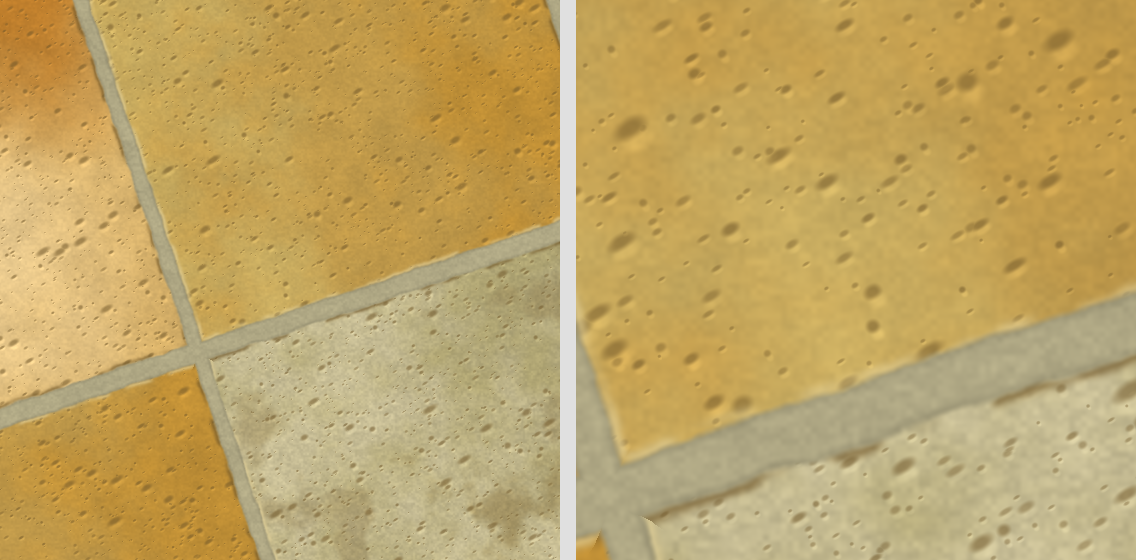
Left: the whole. Right: its middle third, enlarged.
Reproduce this texture procedurally as a three.js fragment shader.

```glsl
// Worn stone floor: large square tiles on a tilted grid, split by pale grout.
// Each cell picks an ochre, peach or grey stone; layered value noise adds
// clouding and grain, and hashed ellipses add slanted pits with lit flanks.
varying vec2 vUv;

const vec2 JUNCTION = vec2(0.354, 0.371);    // where four tiles meet
const vec2 ALONG = vec2(0.9483, 0.3173);     // direction of the tile rows
const vec2 PIT_DIR = vec2(0.848, 0.530);     // slant of the pits
const float PITCH = 0.80;                    // tile spacing
const vec2 GROUT_HALF = vec2(0.0135, 0.0180);
const float EDGE_SOFT = 0.0028;
const float EDGE_WOBBLE = 0.007;
const vec2 STAIN_CENTRE = vec2(0.91, 0.09);

const vec3 OLIVE = vec3(0.79, 0.68, 0.38);
const vec3 OCHRE = vec3(0.75, 0.60, 0.29);
const vec3 AMBER = vec3(0.75, 0.56, 0.21);
const vec3 PEACH = vec3(0.84, 0.69, 0.41);
const vec3 GLOW = vec3(0.93, 0.81, 0.58);
const vec3 RUST = vec3(0.74, 0.49, 0.17);
const vec3 GREY_LIGHT = vec3(0.80, 0.76, 0.60);
const vec3 GREY_DARK = vec3(0.67, 0.63, 0.44);
const vec3 STAIN = vec3(0.58, 0.51, 0.33);
const vec3 GROUT = vec3(0.69, 0.66, 0.52);
const vec3 SHADOW = vec3(0.44, 0.34, 0.16);
const vec3 RIM = vec3(0.88, 0.81, 0.59);

float hash(vec2 p) {
  vec3 q = fract(p.xyx * 0.1031);
  q += dot(q, q.yzx + 33.33);
  return fract((q.x + q.y) * q.z);
}

float noise(vec2 p) {
  vec2 i = floor(p), f = fract(p);
  f = f * f * (3.0 - 2.0 * f);
  return mix(mix(hash(i), hash(i + vec2(1.0, 0.0)), f.x),
             mix(hash(i + vec2(0.0, 1.0)), hash(i + 1.0), f.x), f.y);
}

float fbm(vec2 p) {
  float sum = 0.0, amp = 0.533;
  for (int k = 0; k < 4; k++) {
    sum += amp * noise(p);
    p = mat2(1.6, 1.2, -1.2, 1.6) * p + 17.3;
    amp *= 0.5;
  }
  return sum;
}

// Scattered pits: x is the dark hollow, y the lit flank beside it.
vec2 pits(vec2 p, float scale, float density) {
  vec2 g = vec2(dot(p, PIT_DIR), dot(p, vec2(-PIT_DIR.y, PIT_DIR.x))) * scale;
  vec2 mark = vec2(0.0);
  for (int y = -1; y <= 1; y++) {
    for (int x = -1; x <= 1; x++) {
      vec2 id = floor(g) + vec2(float(x), float(y));
      float present = step(hash(id + 71.0), density * 2.0 * noise(id * 0.21));
      vec2 centre = id + vec2(hash(id + 5.0), hash(id + 29.0));
      float size = mix(0.10, 0.30, pow(hash(id + 47.0), 2.0));
      vec2 stretch = vec2(size * mix(1.0, 2.6, hash(id + 13.0)), size);
      float hollow = length((g - centre) / stretch);
      float flank = length((g - centre + vec2(0.0, size * 1.3)) / stretch);
      mark = max(mark, present * (1.0 - smoothstep(0.35, 1.25, vec2(hollow, flank))));
    }
  }
  return mark;
}

void main() {
  // Tilted grid with slightly ragged joints
  vec2 p = vUv - JUNCTION;
  vec2 q = vec2(dot(p, ALONG), dot(p, vec2(-ALONG.y, ALONG.x)));
  vec2 ragged = vec2(fbm(vUv * 38.0), fbm(vUv * 38.0 + 50.0)) - 0.5;
  q += EDGE_WOBBLE * ragged;
  vec2 cell = floor(q / PITCH), local = fract(q / PITCH);
  vec2 offset = q - PITCH * floor(q / PITCH + 0.5);
  vec2 seam = abs(offset) - GROUT_HALF;
  float edge = min(seam.x, seam.y);
  vec2 odd = mod(cell, 2.0);

  float cloud = fbm(vUv * 6.0 + 3.0) - 0.5;
  float mottle = fbm(vUv * 22.0 + 9.0) - 0.5;

  // Stone colours
  float warmth = local.x + 0.9 * cloud + 0.3 * mottle;
  vec3 ochre = mix(OLIVE, OCHRE, smoothstep(-0.05, 0.40, warmth));
  ochre = mix(ochre, AMBER, smoothstep(0.45, 1.05, warmth));

  float glow = 1.0 - smoothstep(0.05, 0.48, length(local - vec2(0.62, 0.34)) + 0.3 * cloud);
  vec3 peach = mix(PEACH, GLOW, 0.85 * glow);
  peach = mix(peach, RUST, smoothstep(0.48, 0.98, local.y + 0.4 * cloud));

  float age = 0.30 + 1.6 * cloud + 1.1 * mottle + 0.5 * smoothstep(0.45, 0.95, local.x);
  vec3 grey = mix(GREY_LIGHT, GREY_DARK, clamp(age, 0.0, 1.0));
  float reach = length((vUv - STAIN_CENTRE) * vec2(1.0, 1.5));
  float stain = smoothstep(0.0, 0.22, 0.12 - reach + 0.5 * mottle + 0.3 * cloud);
  float spots = smoothstep(0.60, 0.78, fbm(vUv * 11.0 + 31.0));
  grey = mix(grey, STAIN, max(0.70 * stain, 0.45 * spots));

  float isGrey = odd.y * (1.0 - odd.x);
  vec3 color = mix(ochre, peach, odd.x * (1.0 - odd.y));
  color = mix(color, grey, isGrey);

  // Surface grain and pits
  float grain = noise(vUv * vec2(130.0, 190.0)) + noise(vUv * 280.0) - 1.0;
  color *= 1.0 + 0.14 * mottle + (0.05 + 0.03 * isGrey) * grain;
  vec2 wear = max(pits(vUv, 46.0, 0.20), 0.75 * pits(vUv + 2.7, 95.0, 0.26));
  color = mix(color, color * 1.15 + 0.02, 0.55 * wear.y);
  color = mix(color, SHADOW, 0.52 * wear.x);

  // Chipped tile rims: one side catches light, the other falls in shadow
  float lit = seam.x < seam.y ? sign(offset.x) : sign(offset.y) * sign(q.x);
  float rim = exp(-pow((edge - 0.002) / 0.004, 2.0)) * smoothstep(0.25, 0.65, noise(vUv * 42.0));
  color = mix(color, lit > 0.0 ? RIM : SHADOW, 0.60 * rim);

  // Grout, sandy and a little darker towards its sides
  vec3 grout = GROUT * (1.0 + 0.10 * mottle + 0.06 * grain);
  grout *= 1.0 - 0.10 * smoothstep(-0.007, 0.0, edge);
  color = mix(grout, color, smoothstep(-EDGE_SOFT, EDGE_SOFT, edge));

  gl_FragColor = vec4(color, 1.0);
}
```
